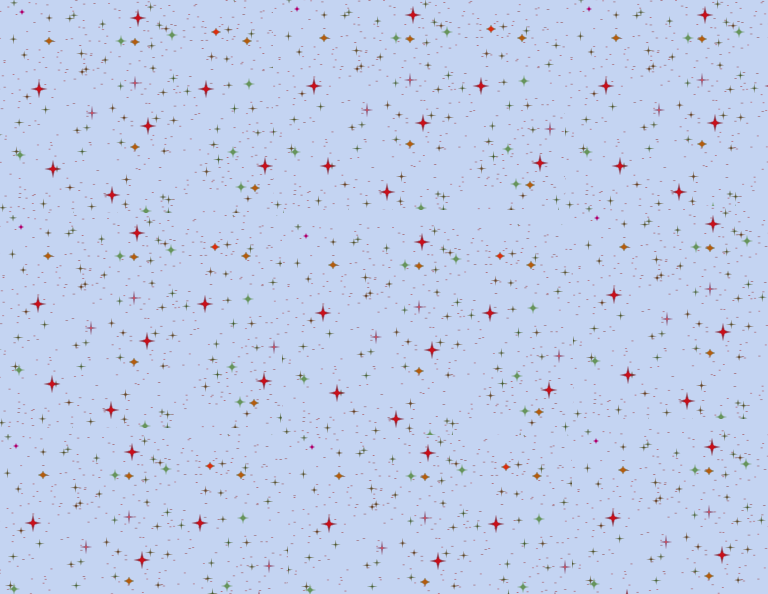
This pattern is drawn by a Shadertoy shader. Its source:

```glsl
// Three by three drifting tiles of red, amber and green sparkles with fine specks on pale blue.
#define HEIGHT 594.0                  // design units down the canvas
#define FIRST vec2(138.0, 18.0)       // anchor of the top left tile
#define PERIOD vec2(286.0, 216.0)
#define TILE_MIN vec2(-140.0, -18.0)  // tile bounds around its anchor
#define TILE_MAX vec2(158.0, 195.0)
#define BLUR 1.4                      // smallest edge softness
#define SPECK_CELL vec2(9.6, 7.4)
#define SPECK_KEEP 0.45
#define MOTE_CELL vec2(26.0, 24.0)
#define MOTE_KEEP 0.58
#define PAPER vec3(0.77, 0.83, 0.95)
#define RED vec3(0.78, 0.06, 0.10)

// Drift of each tile from the regular grid
const vec2 DRIFT[9] = vec2[9](
    vec2(0, 0), vec2(-11, -3), vec2(-5, -3),
    vec2(-1, -1), vec2(-2, 8), vec2(3, -10),
    vec2(-6, 2), vec2(4, 3), vec2(2, -3));

// Layout of the larger sparkles around the anchor
const vec2 STARS[7] = vec2[7](vec2(0, 0), vec2(-99, 71), vec2(68, 71), vec2(10, 108),
    vec2(-85, 151), vec2(127, 148), vec2(-26, 177));
const vec2 CROSSES[3] = vec2[3](vec2(-3, 65), vec2(-46, 95), vec2(137, 114));
const vec2 AMBERS[6] = vec2[6](vec2(78, 14), vec2(-3, 24), vec2(-89, 23), vec2(109, 23),
    vec2(-3, 129), vec2(117, 170));
const vec2 GREENS[7] = vec2[7](vec2(-17, 23), vec2(34, 17), vec2(111, 66), vec2(-118, 137),
    vec2(95, 134), vec2(103, 169), vec2(8, 193));

vec2 hash2(vec2 p) {
    vec3 h = fract(p.xyx * vec3(0.1031, 0.1030, 0.0973));
    h += dot(h, h.yzx + 33.33);
    return fract((h.xx + h.yz) * h.zy);
}

float slope(vec2 corner, vec2 offset) {
    return dot(hash2(corner + 71.0) * 2.0 - 1.0, offset);
}

float gradientNoise(vec2 p) {
    vec2 i = floor(p), f = fract(p), u = f * f * (3.0 - 2.0 * f), e = vec2(1, 0);
    return mix(mix(slope(i, f), slope(i + e, f - e), u.x),
               mix(slope(i + e.yx, f - e.yx), slope(i + 1.0, f - 1.0), u.x), u.y);
}

float rhombus(vec2 p, vec2 halfSize) {
    return (dot(abs(p), halfSize.yx) - halfSize.x * halfSize.y) / length(halfSize);
}

float cover(float d, float soft) {
    return clamp(0.5 - d / soft, 0.0, 1.0);
}

// Four tapered arms in the rim colour around a glowing core
void sparkle(inout vec3 col, vec2 p, vec2 arm, float waist, float core,
             vec3 rim, vec3 heart, float soft) {
    float arms = min(rhombus(p, vec2(arm.x, waist)), rhombus(p, vec2(waist, arm.y)));
    vec3 ink = mix(heart, rim, smoothstep(core * 0.7, core * 1.7, length(p)));
    col = mix(col, ink, cover(min(arms, length(p) - core), soft));
}

// Fine dashes, thinned into clumps by noise
void specks(inout vec3 col, vec2 p, float soft) {
    vec2 home = floor(p / SPECK_CELL);
    for (int k = 0; k < 9; k++) {
        vec2 id = home + vec2(k % 3, k / 3) - 1.0;
        vec2 centre = (id + hash2(id + 40.0)) * SPECK_CELL;
        vec2 pick = hash2(id + 190.0);
        float density = SPECK_KEEP + 0.65 * gradientNoise(centre / 34.0);
        density += 0.25 * exp(-dot(centre - vec2(22, 8), centre - vec2(22, 8)) / 1800.0);
        vec2 edge = abs(p - centre) - vec2(0.8 + 0.5 * pick.y, 0.2);
        float ink = cover(edge.x, soft) * cover(edge.y, soft);
        vec3 tint = mix(vec3(0.68, 0.22, 0.24), vec3(0.56, 0.34, 0.36), pick.y);
        col = mix(col, tint, ink * step(pick.x, density));
    }
}

// Small olive and brown sparkles
void motes(inout vec3 col, vec2 p, float soft) {
    vec2 home = floor(p / MOTE_CELL);
    for (int k = 0; k < 9; k++) {
        vec2 id = home + vec2(k % 3, k / 3) - 1.0;
        vec2 pick = hash2(id + 320.0);
        if (pick.x > MOTE_KEEP) continue;
        vec2 centre = (id + hash2(id + 510.0)) * MOTE_CELL;
        vec3 tint = mix(vec3(0.30, 0.42, 0.22), vec3(0.48, 0.30, 0.18), pick.y);
        sparkle(col, p - centre, vec2(3.0), 0.8, 0.9 + 0.4 * pick.y, tint, tint * 0.85, soft);
    }
}

void motif(inout vec3 col, vec2 p, float soft) {
    specks(col, p, soft);
    motes(col, p, soft);
    for (int i = 0; i < 7; i++)
        sparkle(col, p - GREENS[i], vec2(5.5), 1.8, 2.3,
                vec3(0.52, 0.67, 0.56), vec3(0.40, 0.58, 0.36), soft);
    for (int i = 0; i < 6; i++)
        sparkle(col, p - AMBERS[i], vec2(4.8, 4.0), 2.2, 2.4, vec3(0.36, 0.33, 0.10),
                i == 0 ? vec3(0.85, 0.18, 0.06) : vec3(0.70, 0.36, 0.06), soft);
    for (int i = 0; i < 3; i++)
        sparkle(col, p - CROSSES[i], vec2(5.0, 6.0), 0.8, 0.9, vec3(0.48, 0.16, 0.28), RED, soft);
    for (int i = 0; i < 7; i++)
        sparkle(col, p - STARS[i], vec2(7.8, 8.4), 1.9, 2.6, vec3(0.52, 0.16, 0.22), RED, soft);
    sparkle(col, p + vec2(116, 6), vec2(2.6), 1.4, 1.5, vec3(0.62, 0.15, 0.55), vec3(0.70, 0.0, 0.42), soft);
}

void mainImage(out vec4 fragColor, in vec2 fragCoord) {
    float unit = HEIGHT / iResolution.y;
    vec2 p = vec2(fragCoord.x, iResolution.y - fragCoord.y) * unit;
    vec3 col = PAPER;

    // Later tiles lie over earlier ones
    vec2 local = vec2(0);
    bool inside = false;
    for (int k = 0; k < 9; k++) {
        vec2 q = p - FIRST - vec2(k % 3, k / 3) * PERIOD - DRIFT[k];
        if (all(greaterThan(q, TILE_MIN)) && all(lessThan(q, TILE_MAX))) {
            local = q;
            inside = true;
        }
    }
    if (inside) motif(col, local, max(unit, BLUR));
    fragColor = vec4(col, 1.0);
}
```
